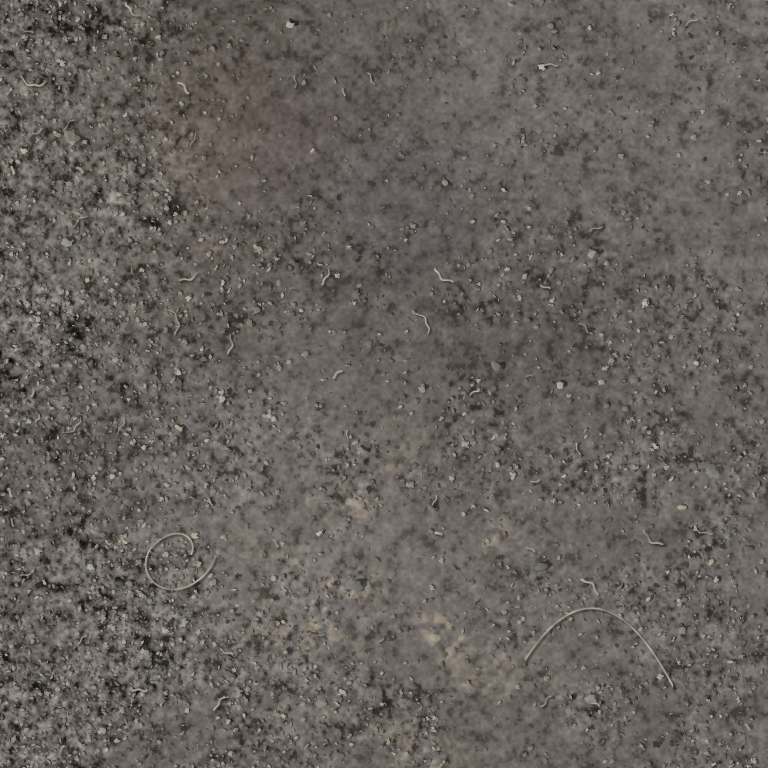
Give the GLSL for this texture, as a Shadertoy shader.

```glsl
// Packed grey-brown soil with gritty left side, crumbs, pebbles and dry straw curls.

float hash(vec2 p) {
    vec3 q = fract(p.xyx * 0.1031);
    q += dot(q, q.yzx + 33.33);
    return fract((q.x + q.y) * q.z);
}

vec2 hash2(vec2 p) {
    return vec2(hash(p), hash(p + 57.0));
}

float noise(vec2 p) {
    vec2 i = floor(p), f = fract(p);
    f = f * f * (3.0 - 2.0 * f);
    return mix(mix(hash(i), hash(i + vec2(1, 0)), f.x),
               mix(hash(i + vec2(0, 1)), hash(i + 1.0), f.x), f.y);
}

float fbm(vec2 p) {
    float sum = 0.0, amp = 0.53;
    for (int i = 0; i < 4; i++) {
        sum += amp * noise(p);
        p = mat2(1.6, 1.2, -1.2, 1.6) * p + 19.0;
        amp *= 0.5;
    }
    return sum;
}

mat2 rotation(float a) {
    return mat2(cos(a), sin(a), -sin(a), cos(a));
}

// Irregular grains on a jittered grid: x cover, y shadow, z lit side, w random tint
vec4 scatter(vec2 uv, float cells, float chance, float size) {
    vec2 p = uv * cells;
    vec4 grain = vec4(0);
    float soft = 0.0013 * cells;
    for (int y = -1; y <= 1; y++)
    for (int x = -1; x <= 1; x++) {
        vec2 id = floor(p) + vec2(x, y);
        float present = smoothstep(0.0, 0.06, chance - hash(id + cells));
        vec2 d = p - id - 0.1 - 0.8 * hash2(id + 3.0);
        vec2 rnd = hash2(id + 91.0);
        float radius = size * mix(0.35, 1.0, rnd.x * rnd.x);
        vec2 stretch = vec2(0.8, mix(0.9, 1.8, rnd.y * rnd.y));
        mat2 turn = rotation(6.28 * hash(id + 17.0));
        float outline = radius * (0.4 + 1.2 * noise(p * 1.6 / size + id));
        float body = length(turn * d * stretch) - outline;
        float shade = length(turn * (d - radius * vec2(0.7, 0.3)) * stretch) - outline;
        float cover = present * (1.0 - smoothstep(-soft, soft, body));
        grain.y = max(grain.y, present * (1.0 - smoothstep(-soft, soft * 1.5, shade)));
        if (cover > grain.x)
            grain.xzw = vec3(cover, -dot(d, vec2(0.8, 0.4)) / radius, hash(id + 29.0));
    }
    return grain;
}

vec3 layGrains(vec3 ground, vec4 grain, float brightness) {
    vec3 tint = mix(vec3(0.98, 0.98, 0.97), vec3(1.05, 0.97, 0.86), grain.w);
    vec3 stone = tint * (brightness * (0.72 + 0.5 * fract(grain.w * 7.0)) + 0.05 * grain.z);
    return mix(ground * (1.0 - 0.5 * grain.y), stone, grain.x);
}

// Distance to bent straw pieces, one long arch and one spiral
float strawDistance(vec2 uv) {
    float nearest = 1.0;
    vec2 p = uv * 15.0;
    for (int y = -1; y <= 1; y++)
    for (int x = -1; x <= 1; x++) {
        vec2 id = floor(p) + vec2(x, y), rnd = hash2(id + 5.0);
        if (hash(id + 41.0) > mix(0.55, 0.2, smoothstep(1.0, 6.0, id.x))) continue;
        vec2 q = rotation(6.28 * rnd.x) * (p - id - 0.2 - 0.6 * hash2(id + 73.0));
        q.y += (rnd.y - 0.5) * 4.0 * q.x * q.x + 0.02 * sin(q.x * 25.0 + rnd.x * 40.0);
        float halfLength = mix(0.05, 0.24, rnd.y * rnd.y);
        q.x -= clamp(q.x, -halfLength, halfLength);
        nearest = min(nearest, length(q) / 15.0 - 0.0016 * hash(id + 11.0));
    }
    vec2 a = uv - vec2(0.77, 0.208);
    float arch = abs(a.y + 9.0 * a.x * a.x) / sqrt(1.0 + 324.0 * a.x * a.x);
    vec2 s = uv - vec2(0.228, 0.277);
    float turn = mod(atan(s.y, s.x), 6.2832);
    float spiral = abs(length(s) - 0.02 - 0.0052 * turn - 0.004 * sin(turn * 2.0));
    return min(nearest, min(max(arch, abs(a.x - 0.01) - 0.095), spiral) - 0.0009);
}

void mainImage(out vec4 fragColor, in vec2 fragCoord) {
    vec2 uv = fragCoord / iResolution.y;

    // Where the ground is loose and where litter gathers
    float drift = fbm(uv * 5.0);
    float grit = 1.0 - smoothstep(0.04, 0.45, uv.x + 0.13 * uv.y + (drift - 0.5) * 0.5);
    float clumps = smoothstep(0.36, 0.66, fbm(uv * 13.0 + 31.0));
    float litter = (0.2 + 0.8 * clumps) * mix(1.0, 0.35, smoothstep(0.3, 0.9, uv.y));
    float rough = max(grit, 0.5 * litter);

    // Smooth packed soil with slow colour drift
    vec3 col = vec3(0.408, 0.388, 0.368) + 0.14 * (fbm(uv * 3.0 + 7.0) - 0.5);
    col += vec3(0.014, 0.0, -0.006) * (1.0 - smoothstep(0.0, 0.35, distance(uv, vec2(0.3, 0.83))));
    col += vec3(0.0, -0.002, 0.014) * (1.0 - smoothstep(0.0, 0.25, distance(uv, vec2(0.5, 0.75))));
    float sandy = smoothstep(0.48, 0.72, fbm(uv * 17.0 + 3.0)) * (1.0 - smoothstep(0.08, 0.3, distance(uv, vec2(0.52, 0.22))));
    col += vec3(0.15, 0.125, 0.09) * sandy * smoothstep(0.25, 0.75, noise(uv * 130.0));

    // Fine grain, rougher in the loose soil, with dark hollows between
    float fine = fbm(uv * 130.0 + 13.0);
    float lumps = fbm(uv * 55.0 + 5.0);
    col += (noise(uv * 250.0) - 0.5) * mix(0.06, 0.12, rough);
    col += (fine - 0.5) * mix(0.1, 0.55, rough);
    col += (lumps - 0.5) * mix(0.14, 0.3, grit);
    float hollow = 1.0 - smoothstep(0.28, 0.43, mix(fine, lumps, 0.4));
    col *= 1.0 - hollow * (0.12 + 0.4 * rough);

    // Dark pits and clods
    vec4 pits = scatter(uv + 0.3, 88.0, 0.03 + 0.26 * litter + 0.28 * grit, 0.33);
    col = mix(col, vec3(0.2, 0.185, 0.175), (0.4 + 0.5 * pits.w) * pits.x);

    // Pale crumbs from fine to coarse, then pebbles
    col = layGrains(col, scatter(uv, 150.0, 0.04 + 0.3 * litter + 0.4 * grit, 0.42), 0.54);
    col = layGrains(col, scatter(uv + 0.7, 70.0, 0.03 + 0.18 * litter + 0.15 * grit, 0.28), 0.57);
    col = layGrains(col, scatter(uv + 0.1, 17.0, 0.15, 0.14), 0.57);

    // Straw with a thin shadow
    float strawShadow = 1.0 - smoothstep(-0.001, 0.003, strawDistance(uv - vec2(0.0025, -0.002)));
    float straw = 1.0 - smoothstep(-0.0008, 0.0014, strawDistance(uv));
    col *= 1.0 - 0.3 * strawShadow;
    col = mix(col, vec3(0.7, 0.67, 0.6) * (0.75 + 0.4 * noise(uv * 90.0)), 0.9 * straw);

    fragColor = vec4(clamp(col, 0.0, 1.0), 1.0);
}
```
